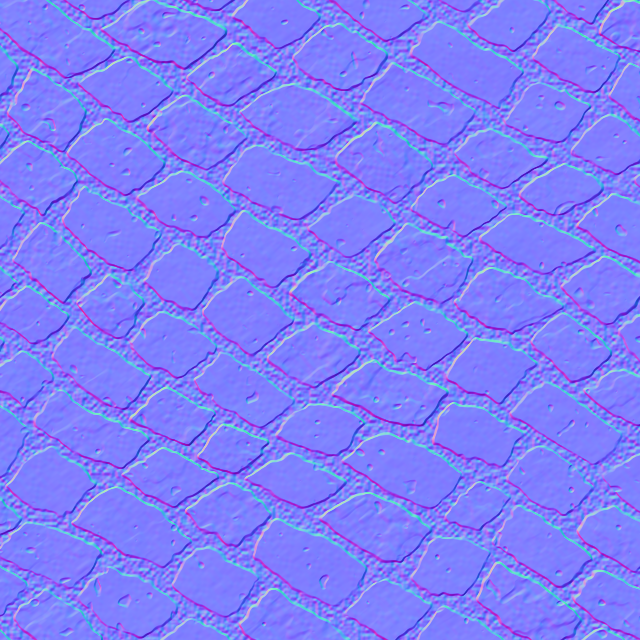
Reproduce this texture map procedurally as a Shadertoy shader.

```glsl
float hash(vec2 p) {
    return fract(sin(dot(p, vec2(127.1, 311.7))) * 43758.5453);
}

float noise(vec2 p) {
    vec2 i = floor(p), f = fract(p);
    f = f * f * (3.0 - 2.0 * f);
    return mix(mix(hash(i), hash(i + vec2(1, 0)), f.x),
               mix(hash(i + vec2(0, 1)), hash(i + 1.0), f.x), f.y);
}

// Jittered position of the joint before stone i of a row
float joint(float i, float row) {
    return i + 0.45 * (hash(vec2(i, row)) - 0.5);
}

// Distance inside the nearest paving stone (negative in the joints)
float stoneDistance(vec2 p, out vec2 id) {
    // Wavy rows and ragged outlines
    p += 0.05 * (vec2(noise(p * 5.0), noise(p * 5.0 + 31.0)) - 0.5);
    p += 0.009 * (vec2(noise(p * 26.0 + 5.0), noise(p * 26.0 + 57.0)) - 0.5);
    p += 0.005 * (vec2(noise(p * 90.0), noise(p * 90.0 + 19.0)) - 0.5);

    // Skewed lattice with staggered rows
    vec2 g = inverse(mat2(0.115, -0.069, 0.076, 0.071)) * p;
    float row = floor(g.y);
    g.x += 0.5 * row + 0.5 * hash(vec2(row, 3.0));
    float i = floor(g.x);
    if (g.x < joint(i, row)) i -= 1.0;
    else if (g.x > joint(i + 1.0, row)) i += 1.0;
    id = vec2(i, row);
    float left = joint(i, row), right = joint(i + 1.0, row);

    // Tilted and tapered box with tight corners
    vec2 q = vec2(g.x - 0.5 * (left + right), g.y - row - 0.5) * vec2(0.134, 0.104);
    vec2 halfSize = 0.5 * vec2((right - left) * 0.134, 0.104);
    halfSize -= 0.004 + 0.006 * vec2(hash(id + 11.0), hash(id + 23.0));
    halfSize -= abs(q.yx) * 0.1 + q.yx * 0.1 * (hash(id + 29.0) - 0.5);
    q.y += q.x * 0.22 * (hash(id + 37.0) - 0.5);
    q.x += q.y * 0.35 * (hash(id + 41.0) - 0.5);
    vec2 w = abs(q) - halfSize + 0.007;
    return 0.007 - length(max(w, 0.0)) - min(max(w.x, w.y), 0.0);
}

float height(vec2 p) {
    vec2 id;
    float d = stoneDistance(p, id);
    float roughness = hash(id + 7.0);
    roughness *= roughness;
    vec2 s = mat2(0.8, -0.6, 0.6, 0.8) * p;

    // Loose grit in the joints
    float grit = 0.0036 * noise(p * 195.0) + 0.0024 * noise(s * 125.0 + 9.0);

    // Stone face: grain, broken ledges and pits
    float relief = noise(s * vec2(17, 32) + id * 3.7) + 0.5 * noise(s * vec2(60, 90));
    float face = (0.0005 + 0.0007 * roughness) * noise(s * 150.0);
    face += 0.0007 * noise(p * 60.0);
    face += 0.0022 * roughness * smoothstep(0.6, 0.85, relief);
    face -= 0.003 * smoothstep(0.55, 0.8, noise(p * 85.0 + 13.0) * noise(s * 75.0));

    // Edges stand out more in some places than in others
    float rise = 0.0046 + 0.0036 * noise(p * 13.0 + 3.0);
    return mix(grit, rise + face, smoothstep(-0.002, 0.0026, d));
}

void mainImage(out vec4 fragColor, in vec2 fragCoord) {
    vec2 p = fragCoord / iResolution.y;
    vec2 e = vec2(max(0.001, 0.5 / iResolution.y), 0.0);
    vec2 slope = vec2(height(p + e.xy) - height(p - e.xy),
                      height(p + e.yx) - height(p - e.yx)) / (2.0 * e.x);

    // Encode the surface normal as colour
    vec3 normal = normalize(vec3(slope * vec2(0.7, -0.8), 1.0));
    fragColor = vec4(0.5 + 0.5 * normal, 1.0);
}
```
